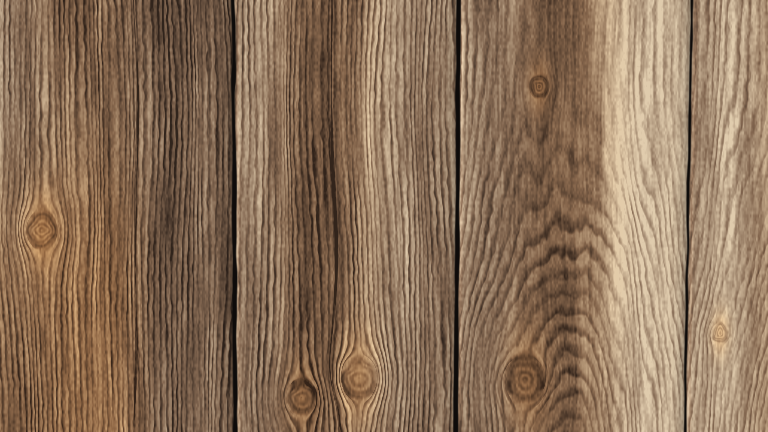
Give the GLSL for this texture, as a Shadertoy shader.

```glsl
// Weathered upright timber planks with dark gaps, growth rings, knots and cracks.
// Each ring is a contour of distance to a tilted trunk axis; the grain flows
// around the knots like a stream around a cylinder, then tone maps to colour.
#define PLANK_WIDTH 0.5253
#define FIRST_EDGE 0.017
#define GAP_HALF_WIDTH 0.0046
#define RINGS 42.0
#define RING_CONTRAST 0.38
#define FIBRE_CONTRAST 0.22
#define DARK_WOOD vec3(0.19, 0.14, 0.11)
#define MID_WOOD vec3(0.51, 0.402, 0.315)
#define PALE_WOOD vec3(0.88, 0.80, 0.68)
#define GAP_COLOUR vec3(0.055, 0.045, 0.04)
#define AMBER vec3(1.14, 0.98, 0.75)

float hash(vec2 p) {
    vec3 q = fract(p.xyx * 0.1031);
    q += dot(q, q.yzx + 33.33);
    return fract((q.x + q.y) * q.z);
}

float noise(vec2 p) {
    vec2 cell = floor(p), f = fract(p);
    f = f * f * (3.0 - 2.0 * f);
    return mix(mix(hash(cell), hash(cell + vec2(1, 0)), f.x),
               mix(hash(cell + vec2(0, 1)), hash(cell + vec2(1, 1)), f.x), f.y);
}

// Centre (xy, x measured from the plank edge) and radius (z) of a plank's knot.
vec3 knotShape(float plank, int which) {
    if (which == 1)
        return vec3((0.77 - 0.21 * plank) * PLANK_WIDTH, 0.675 * plank - 0.55, max(0.062 - 0.02 * plank, 0.01));
    float turn = mod(plank + 3.0, 4.0);
    float radius = 0.035 + 0.008 * plank * (plank - 1.0) * (2.67 - plank);
    return vec3((0.15 + 0.173 * sin(1.047 * plank)) * PLANK_WIDTH,
                0.08 + 0.03 * turn + 0.011 * turn * turn * turn, max(radius, 0.01));
}

vec3 woodColour(float tone) {
    vec3 low = mix(DARK_WOOD, MID_WOOD, clamp(tone / 0.45, 0.0, 1.0));
    return mix(low, PALE_WOOD, clamp((tone - 0.45) / 0.55, 0.0, 1.0));
}

void mainImage(out vec4 fragColor, in vec2 fragCoord) {
    vec2 p = fragCoord / iResolution.y;
    float pixel = 1.0 / iResolution.y;

    // Plank layout, with leaning gaps and slightly unequal widths.
    float leanX = p.x - 0.036 * (p.x / 1.778 - 0.45) * (p.y - 0.5);
    float along = (leanX - FIRST_EDGE) / PLANK_WIDTH;
    along += 0.018 * (1.0 - min(abs(along - 2.0), 1.0));
    float plank = max(floor(along), 0.0);
    float across = along - plank;
    float newer = smoothstep(0.8, 2.2, plank);
    vec2 seed = vec2(plank * 37.0 + 11.0, plank * 17.0 + 5.0);
    vec2 local = vec2(across * PLANK_WIDTH, p.y);

    // Knots bend the grain and leave an inner disc, a rim and a pale halo.
    float bend = 0.0, disc = 0.0, rim = 0.0, halo = 0.0, knotRings = 0.0;
    for (int k = 0; k < 2; k++) {
        vec3 knot = knotShape(plank, k);
        vec2 d = (local - knot.xy) / knot.z;
        float dist = length(d * vec2(1.0, 0.8));
        bend += d.x * knot.z / max(dist * dist, 1.0);
        dist *= 0.8 + 0.4 * noise(d * 1.6 + seed);
        float inside = 1.0 - smoothstep(0.72, 0.9, dist);
        disc = max(disc, inside);
        knotRings += inside * cos(dist * 20.0 + 5.0 * noise(d * 2.5 + seed));
        rim += exp(-pow((dist - 0.86) * 8.0, 2.0));
        vec2 spread = d * vec2(1.0, 0.4);
        halo += exp(-dot(spread, spread) * 0.9);
    }

    // Growth rings: straight on old planks, arched round a sinking axis on newer ones.
    float weave = 0.02 * (noise(vec2(across * 3.0, p.y * 2.6) + seed) - 0.5);
    float grain = (local.x - bend + weave) / PLANK_WIDTH;
    float heartX = 0.36 + 0.06 * plank;
    float depth = 0.025 + 0.40 * smoothstep(-0.3, 0.9, p.y + 0.1 * noise(vec2(grain * 9.0, p.y * 5.0)));
    float phase = RINGS * mix(grain, length(vec2(grain - heartX, depth)), newer);
    phase += 1.6 * noise(vec2(grain * 14.0, p.y * 1.5) + seed);
    phase += 0.3 * noise(p * vec2(90.0, 45.0));
    float ringFade = 1.0 - smoothstep(0.45, 1.0, fwidth(phase));
    float f = fract(phase);
    float ringWave = smoothstep(0.0, 0.5, f) - smoothstep(0.78, 1.0, f) - 0.55;
    float ringStrength = 0.2 + 1.4 * noise(vec2(phase * 0.6, p.y * 6.0) + seed);

    // Broad tone, fibres, worn patches and sparse pale streaks.
    float heart = 1.0 - smoothstep(0.05, 0.35, abs(across - heartX));
    float side = smoothstep(0.45, 0.7, across);
    float plainHeart = newer * heart * smoothstep(0.4, 0.65, p.y);
    float patches = noise(vec2(grain * 7.0, p.y * 1.7) + seed) - 0.5;
    patches += 0.6 * (noise(vec2(grain * 21.0, p.y * 3.0) + seed) - 0.5);
    float streak = pow(noise(vec2(grain * 34.0, p.y * 1.3) + seed.yx), 5.0);
    float fibre = noise(vec2(grain * 120.0, p.y * 14.0) + seed) - 0.5;
    float speckle = noise(p * vec2(290.0, 130.0)) - 0.5;
    float tone = mix(0.46, 0.66, smoothstep(1.0, 3.0, plank)) - 0.12 * heart;
    tone += (plank - 0.9) * 0.20 * side + 0.28 * patches + 0.22 * streak;
    tone -= 0.09 * (1.0 - side) * max(1.0 - abs(plank - 2.0), 0.0);
    tone += RING_CONTRAST * mix(1.0, 0.68, newer) * (1.0 - 0.6 * plainHeart)
          * ringStrength * ringWave * ringFade * (1.0 - disc);
    tone += FIBRE_CONTRAST * fibre + 0.18 * speckle;
    tone += 0.24 * halo * (1.0 - 0.6 * disc) + 0.08 * knotRings - 0.24 * rim;

    // One long broken crack in each of the older planks.
    float crackX = 0.56 - 0.11 * plank + 0.02 * (noise(vec2(p.y * 5.0, plank)) - 0.5);
    float crackWidth = 0.002 * smoothstep(0.25, 0.7, noise(vec2(p.y * 6.0, plank + 8.0)));
    float crackDist = abs(grain - crackX) * PLANK_WIDTH;
    tone -= 0.35 * (1.0 - smoothstep(crackWidth, crackWidth + pixel, crackDist)) * (1.0 - newer);

    // Amber stain near knots, in heartwood and low on the oldest plank.
    vec3 colour = woodColour(tone);
    float stain = 0.22 * heart + 0.5 * min(halo, 1.0);
    stain += 0.4 * (1.0 - min(plank, 1.0)) * (1.0 - side) * (1.0 - smoothstep(0.3, 0.8, p.y));
    colour *= mix(vec3(1.0), AMBER, clamp(stain, 0.0, 1.0));
    // Ragged gaps with a shaded left side and a lit right edge.
    float gap = max(floor(along + 0.5), 1.0);
    float gapX = (along - gap) * PLANK_WIDTH + 0.003 * (noise(vec2(p.y * 14.0, gap * 9.0)) - 0.5);
    float gapWidth = GAP_HALF_WIDTH * (1.0 - 0.4 * step(2.5, gap)) * (0.75 + 0.5 * noise(vec2(p.y * 22.0, gap)));
    colour *= 1.0 - 0.35 * exp(-abs(gapX) / 0.012) * step(gapX, 0.0);
    colour *= 1.0 + 0.15 * exp(-pow((gapX - 0.009) / 0.004, 2.0));
    colour = mix(GAP_COLOUR, colour, smoothstep(gapWidth - pixel, gapWidth + pixel, abs(gapX)));
    fragColor = vec4(clamp(colour, 0.0, 1.0), 1.0);
}
```
